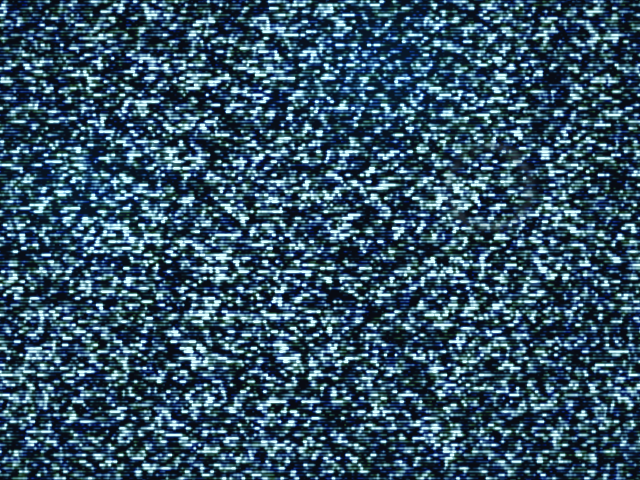
Reproduce this texture procedurally as a Shadertoy shader.

```glsl
float hash(vec2 p) {
    return fract(sin(dot(p, vec2(12.9898, 78.233))) * 43758.5453);
}

// Smooth noise along one scan line
float lineNoise(float x, float row) {
    float i = floor(x), f = fract(x);
    return mix(hash(vec2(i, row)), hash(vec2(i + 1.0, row)), f * f * (3.0 - 2.0 * f));
}

float noise(vec2 p) {
    float f = fract(p.y);
    float row = floor(p.y);
    return mix(lineNoise(p.x, row), lineNoise(p.x, row + 1.0), f * f * (3.0 - 2.0 * f));
}

// Static brightness: dim dashes with sparse bright flares on top
float signal(float x, float row, float cloud) {
    float shift = hash(vec2(row, 3.7));
    float n = 0.6 * lineNoise(x * 78.0 + shift, row)
            + 0.4 * lineNoise(x * 150.0 + shift * 7.0, row + 311.0) + cloud;
    return 0.56 * smoothstep(0.24, 0.64, n) + 0.95 * smoothstep(0.5, 0.88, n);
}

void mainImage(out vec4 fragColor, in vec2 fragCoord) {
    vec2 uv = fragCoord / iResolution.xy;
    vec2 p = fragCoord / iResolution.y;
    float cloud = 0.05 * (noise(p * vec2(9.0, 14.0) + 40.0) - 0.5)
                + 0.03 * (noise(p * vec2(24.0, 40.0) + 90.0) - 0.5);

    // Scan lines, swelling where the beam is bright
    float y = p.y * 144.0;
    float beam = 0.0;
    for (int k = -1; k <= 1; k++) {
        float row = floor(y) + float(k);
        float s = signal(p.x, row, cloud);
        float d = (y - row - 0.5) / mix(0.26, 0.47, min(s * s, 1.0));
        beam += s * exp(-d * d);
    }

    // Uneven screen: dim edges, two hazy blue patches
    vec2 c = uv - vec2(0.46, 0.5);
    beam *= 1.06 - 0.6 * dot(c, c);
    float haze = exp(-40.0 * dot(uv - vec2(0.6, 0.86), uv - vec2(0.6, 0.86)))
               + 0.8 * exp(-60.0 * dot(uv - vec2(0.13, 0.6), uv - vec2(0.13, 0.6)));

    // Phosphor colour from near black through blue to icy white
    float t = clamp(beam, 0.0, 1.12);
    vec3 color = vec3(0.03, 0.045, 0.075)
               + vec3(0.71, 0.86, 0.86) * pow(vec3(t), vec3(1.6, 1.06, 0.84));

    // Drifting teal and navy tints in the half-lit areas
    float tint = noise(p * vec2(60.0, 95.0) + 17.0) - 0.5;
    color += tint * vec3(0.10, 0.17, -0.30) * smoothstep(0.0, 0.15, t) * max(1.0 - t, 0.0);
    color += haze * vec3(0.0, 0.05, 0.09);

    // Faint broken ring smudge on the glass
    vec2 q = p - vec2(1.02, 0.61);
    float edge = (length(q) - 0.078 - 0.012 * noise(q * 40.0 + 60.0)) / 0.011;
    float smudge = exp(-edge * edge) * noise(q * 70.0 + 30.0);
    color = mix(color, vec3(0.30, 0.37, 0.41), 0.5 * smudge);

    fragColor = vec4(clamp(color, 0.0, 1.0), 1.0);
}
```
